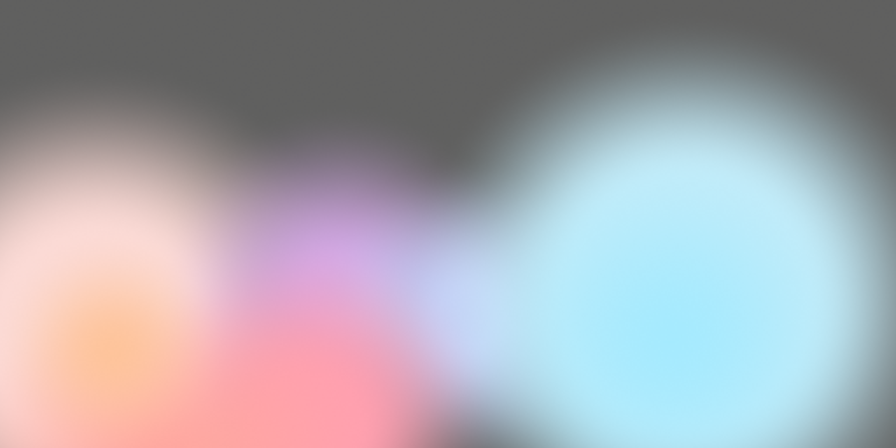
Write a Shadertoy shader that draws this background.

```glsl
// Soft blurred glows of peach, pink, violet and sky blue on a grey backdrop
#define GREY     vec3(0.376, 0.376, 0.373)
#define PEACH    vec3(0.985, 0.855, 0.835)
#define VIOLET   vec3(0.830, 0.660, 0.900)
#define LAVENDER vec3(0.770, 0.800, 0.960)
#define ICE      vec3(0.770, 0.925, 0.975)
#define SKY      vec3(0.650, 0.918, 0.996)
#define PINK     vec3(1.000, 0.625, 0.690)
#define CORAL    vec3(1.000, 0.655, 0.625)
#define ORANGE   vec3(0.995, 0.765, 0.590)
#define GRAIN    0.004

// Usual sine hash, used to hide banding
float hash(vec2 p) {
    return fract(sin(dot(p, vec2(12.9898, 78.233))) * 43758.5453);
}

// Elliptic glow: 1 inside the core fraction, fading to 0 at the radius
float glow(vec2 p, vec2 centre, vec2 radius, float core) {
    float d = length((p - centre) / radius);
    return 1.0 - smoothstep(core, 1.0, d);
}

void mainImage(out vec4 fragColor, in vec2 fragCoord) {
    // Canvas units: x runs 0..2, y runs 0..1 from the lower left
    vec2 uv = fragCoord / iResolution.xy;
    vec2 p = uv * vec2(2.0, 1.0);
    vec3 color = GREY;

    // Wide halos
    color = mix(color, PEACH, glow(p, vec2(0.22, 0.245), vec2(0.62), 0.36));
    color = mix(color, VIOLET, glow(p, vec2(0.755, 0.35), vec2(0.42), 0.12));
    color = mix(color, LAVENDER, glow(p, vec2(1.04, 0.29), vec2(0.36), 0.14));
    color = mix(color, ICE, glow(p, vec2(1.536, 0.336), vec2(0.64), 0.41));

    // Saturated hearts
    color = mix(color, SKY, glow(p, vec2(1.50, 0.245), vec2(0.48), 0.0));
    color = mix(color, PINK, glow(p, vec2(0.69, 0.05), vec2(0.43), 0.24));
    color = mix(color, CORAL, glow(p, vec2(0.38, -0.03), vec2(0.55, 0.40), 0.0));
    color = mix(color, ORANGE, 0.9 * glow(p, vec2(0.25, 0.22), vec2(0.27), 0.0));

    // Fine dither
    color += GRAIN * (hash(floor(uv * vec2(512.0, 256.0))) - 0.5);
    fragColor = vec4(color, 1.0);
}
```
